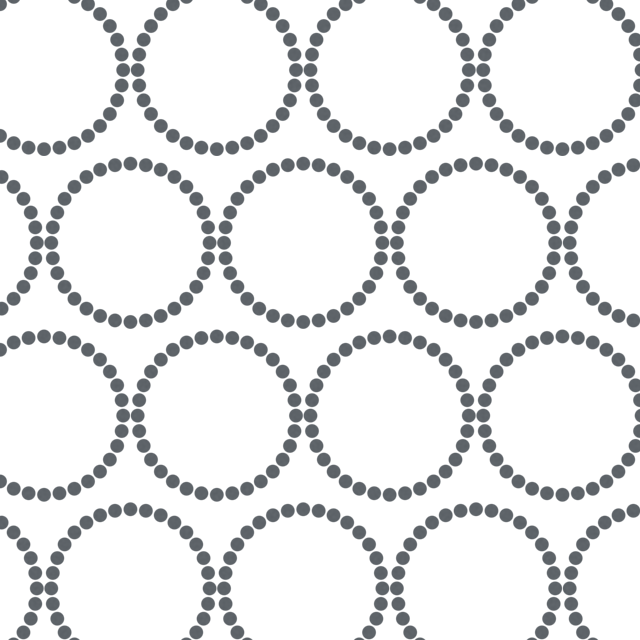
A Shadertoy shader for this pattern:

```glsl
const float TAU = 6.2831853;

vec2 hashGradient(vec2 cell) {
    vec2 h = vec2(dot(cell, vec2(127.1, 311.7)), dot(cell, vec2(269.5, 183.3)));
    return 2.0 * fract(sin(h) * 43758.5453) - 1.0;
}

float gradientNoise(vec2 p) {
    vec2 i = floor(p), f = fract(p);
    vec2 u = f * f * (3.0 - 2.0 * f);
    vec2 e = vec2(0.0, 1.0);
    float low = mix(dot(hashGradient(i), f),
                    dot(hashGradient(i + e.yx), f - e.yx), u.x);
    float high = mix(dot(hashGradient(i + e.xy), f - e.xy),
                     dot(hashGradient(i + e.yy), f - e.yy), u.x);
    return mix(low, high, u.y);
}

// Signed distance to the nearest bead of a ring centred at the origin
float beadedRing(vec2 p, float ringRadius, float beadRadius, float beadCount) {
    float stepAngle = TAU / beadCount;
    float angle = atan(p.y, p.x);
    float beadAngle = floor(angle / stepAngle + 0.5) * stepAngle;
    vec2 bead = ringRadius * vec2(cos(beadAngle), sin(beadAngle));
    return length(p - bead) - beadRadius;
}

void mainImage(out vec4 fragColor, in vec2 fragCoord) {
    vec2 uv = fragCoord / iResolution.y;

    // Square cells, with every other row shifted by half a cell
    float pitch = 0.27;
    vec2 grid = (uv - vec2(0.3388, 0.8906)) / pitch;
    float row = floor(grid.y + 0.5);
    grid.x += 0.5 * mod(row, 2.0);
    vec2 local = (fract(grid + 0.5) - 0.5) * pitch;

    float dist = beadedRing(local, 0.1237, 0.0107, 32.0);
    float edge = max(0.0013, 0.75 / iResolution.y);
    float ink = 1.0 - smoothstep(-edge, edge, dist);

    // Faint mottling of the slate ink
    float mottle = 0.5 + 0.6 * gradientNoise(uv * 190.0);
    vec3 slate = mix(vec3(0.345, 0.367, 0.388), vec3(0.388, 0.41, 0.43),
                     clamp(mottle, 0.0, 1.0));

    fragColor = vec4(mix(vec3(1.0), slate, ink), 1.0);
}
```
